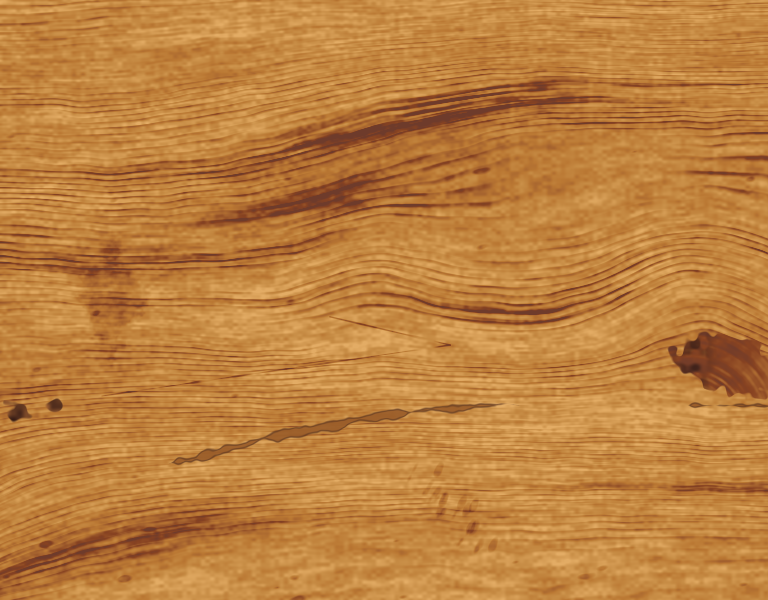
Give the GLSL for this texture, as a Shadertoy shader.

```glsl
// Worn pine board: growth lines bend around a knot and a bump, with resin
// streaks, a filled crack, a stain, scratches and dents. A bent height field
// gives the grain; features lower a tone that a colour ramp turns to wood.

const float SOFT = 0.002; // edge softness in canvas heights

float hash(vec2 p) {
  return fract(sin(dot(p, vec2(127.1, 311.7))) * 43758.5453);
}

float noise(vec2 p) {
  vec2 i = floor(p), f = fract(p);
  f = f * f * (3.0 - 2.0 * f);
  return mix(mix(hash(i), hash(i + vec2(1, 0)), f.x),
    mix(hash(i + vec2(0, 1)), hash(i + vec2(1, 1)), f.x), f.y);
}

float fbm(vec2 p) {
  return 0.55 * noise(p) + 0.3 * noise(p * 2.1 + 7.3) + 0.15 * noise(p * 4.3 + 3.1);
}

vec2 turn(vec2 p, float a) {
  return vec2(cos(a) * p.x + sin(a) * p.y, cos(a) * p.y - sin(a) * p.x);
}

// Soft oval hill
float hill(vec2 p, float x, float y, float w, float h) {
  vec2 d = (p - vec2(x, y)) / vec2(w, h);
  return exp(-dot(d, d));
}

// Oval with a ragged edge, 1 inside
float blob(vec2 p, vec2 size, float ragged) {
  float d = length(p / size) - 1.0 + (noise(p * 70.0 + size * 900.0) - 0.5) * ragged;
  return 1.0 - smoothstep(-SOFT, SOFT, d * min(size.x, size.y));
}

// Fine broken line from a to b
float scratch(vec2 p, vec2 a, vec2 b) {
  vec2 d = b - a;
  float along = clamp(dot(p - a, d) / dot(d, d), 0.0, 1.0);
  float dist = length(p - a - d * along) + (noise(p * 30.0) - 0.5) * 0.002;
  return (1.0 - smoothstep(0.0, 0.0026, dist)) * smoothstep(0.1, 0.6, noise(p * 35.0));
}

// Height along the grain: equal values lie on one growth line
float grainHeight(vec2 p) {
  float rise = 0.13 * smoothstep(0.1, 1.0, p.x) * hill(p, p.x, 0.8, 1.0, 0.17);
  float sweep = 0.12 * (1.0 - exp(-4.5 * p.x)) * hill(p, p.x, 0.14, 1.0, 0.17);
  float bump = 0.03 * hill(p, 0.62, 0.53, 0.11, 0.12);
  float knot = 0.075 * hill(p, 1.17, 0.5, 0.15, 0.14) - 0.025 * hill(p, 1.2, 0.31, 0.12, 0.08);
  float wobble = 0.016 * noise(p * vec2(4.5, 5.0)) + 0.005 * noise(p * vec2(22.0, 26.0));
  return p.y - rise - sweep - bump - knot + wobble - 0.01;
}

// Colour ramp from dark resin to pale wood
vec3 wood(float t) {
  float s = clamp(t, 0.0, 1.08) * 5.0;
  vec3 c = mix(vec3(0.43, 0.23, 0.17), vec3(0.53, 0.26, 0.13), min(s, 1.0));
  c = mix(c, vec3(0.64, 0.38, 0.18), clamp(s - 1.0, 0.0, 1.0));
  c = mix(c, vec3(0.73, 0.47, 0.2), clamp(s - 2.0, 0.0, 1.0));
  c = mix(c, vec3(0.78, 0.55, 0.27), clamp(s - 3.0, 0.0, 1.0));
  return mix(c, vec3(0.86, 0.64, 0.36), max(s - 4.0, 0.0));
}

// Thin broken growth lines, sharp on their upper side
float growthLines(vec2 q) {
  float f = fract(q.y * 88.0 + 1.8 * noise(q * vec2(1.6, 14.0)));
  float line = smoothstep(0.45, 0.82, f) * (1.0 - smoothstep(0.82, 1.0, f));
  float zone = smoothstep(0.2, 0.75, noise(q * vec2(3.0, 30.0) + 5.0));
  return line * zone * (0.25 + 1.2 * noise(q * vec2(26.0, 90.0)));
}

// Resin streaks split into fibres along the grain
float resin(vec2 q) {
  float s = 0.68 * hill(q, 0.75, 0.712, 0.27, 0.032)
    + 0.5 * hill(q, 0.98, 0.738, 0.32, 0.012)
    + 0.35 * hill(q, 0.3, 0.712, 0.45, 0.014)
    + 0.4 * hill(q, 0.5, 0.63, 0.22, 0.035)
    + 0.3 * hill(q, 0.2, 0.56, 0.35, 0.035)
    + 0.75 * hill(q, 0.85, 0.475, 0.16, 0.014)
    + 0.5 * hill(q, 0.68, 0.498, 0.3, 0.004)
    + 0.5 * hill(q, 1.22, 0.085, 0.28, 0.014)
    + 0.45 * hill(q, 0.1, 0.025, 0.35, 0.03);
  float fibre = 0.65 * noise(q * vec2(4.0, 140.0)) + 0.35 * noise(q * vec2(20.0, 210.0));
  return s * (0.25 + 1.05 * smoothstep(0.28, 0.7, fibre));
}

void mainImage(out vec4 fragColor, in vec2 fragCoord) {
  vec2 p = fragCoord / iResolution.y;
  vec2 q = vec2(p.x, grainHeight(p));

  // Broad tint, fibres, pores, grit and growth lines
  float tone = 0.2 + 0.46 * fbm(q * vec2(2.2, 8.0)) + 0.24 * noise(q * vec2(12.0, 120.0));
  tone += 0.26 * noise(q * vec2(30.0, 250.0)) + 0.25 * noise(p * vec2(130.0, 170.0));
  float ringDepth = 0.28 + 0.3 * hill(q, q.x, 0.56, 1.0, 0.2);
  tone -= ringDepth * growthLines(q) + resin(q) + 0.55 * hill(p, 0.59, 0.662, 0.022, 0.009);

  // Diamond stain, darker in its lower half
  vec2 s = abs(p - vec2(0.187, 0.507)) / vec2(0.066, 0.112);
  float stain = 1.0 - smoothstep(0.75, 1.05, s.x + s.y + 0.7 * (fbm(p * 50.0) - 0.5));
  tone -= stain * (0.4 * fbm(p * 65.0) + 0.2 * hill(p, 0.187, 0.485, 0.06, 0.025));

  // Scattered specks, mostly low on the board, and a trail of dents
  for (float i = 0.0; i < 26.0; i++) {
    float h = hash(vec2(i, 2)), g = hash(vec2(i, 4));
    vec2 speck = p - vec2(1.28 * g, 0.85 * h * h);
    tone -= 0.33 * blob(turn(speck, 0.2), vec2(0.009, 0.004) * (0.4 + hash(vec2(i, 9))), 1.4);
    vec2 dent = p - vec2(0.675 + 0.004 * i, 0.185 - 0.0045 * i) - 0.05 * vec2(h, g);
    tone -= 0.2 * blob(turn(dent, 1.1), vec2(0.012, 0.005) * (0.4 + 0.6 * h), 1.4);
  }

  // Two scratches that meet
  vec2 meet = vec2(0.75, 0.425);
  tone -= 0.55 * max(scratch(p, vec2(0.17, 0.34), meet), scratch(p, vec2(0.55, 0.472), meet));
  vec3 color = wood(tone);

  // Filled crack with a dark ragged rim, and its short neighbour
  float u = clamp((p.x - 0.28) / 0.6, 0.0, 1.0), right = smoothstep(1.14, 1.16, p.x);
  float crackY = 0.225 + 0.1 * (1.0 - pow(1.0 - u, 1.8)) + 0.006 * (noise(p.xx * 25.0) - 0.5);
  float span = max(smoothstep(0.0, 0.03, u) * (1.0 - smoothstep(0.8, 1.0, u)), 0.5 * right);
  float depth = 0.01 * span * (0.2 + noise(p.xx * 32.0)) - abs(p.y - crackY) - 0.003 * noise(p * 110.0);
  vec3 filler = mix(vec3(0.35, 0.2, 0.12), vec3(0.6, 0.36, 0.16), smoothstep(0.0, 0.004, depth));
  color = mix(color, filler, 0.9 * smoothstep(-SOFT, SOFT, depth) * smoothstep(0.0, 0.1, span));

  // Large knot: red curved fibres and a dark left rim
  vec2 k = turn(p - vec2(1.215, 0.392), -0.32);
  float fibres = noise(vec2(length(k + vec2(0.03, 0.12)) * 210.0, k.x * 20.0));
  vec3 heart = wood(0.7 * fibres * fbm(p * 40.0) + 0.2 * smoothstep(0.0, 0.08, k.x));
  float rim = hill(p, 1.155, 0.4, 0.025, 0.06) * smoothstep(0.2, 0.6, noise(p * 75.0));
  heart = mix(heart, vec3(0.2, 0.11, 0.09), 0.85 * rim);
  color = mix(color, heart, blob(k, vec2(0.092, 0.046), 0.45));

  // Small knots at the left edge
  float knots = max(blob(p - vec2(0.028, 0.315), vec2(0.026, 0.012), 1.4),
    blob(p - vec2(0.092, 0.323), vec2(0.013, 0.011), 0.9));
  color = mix(color, mix(vec3(0.2, 0.1, 0.08), vec3(0.6, 0.36, 0.19), noise(p * 90.0)), knots);

  fragColor = vec4(color, 1.0);
}
```
